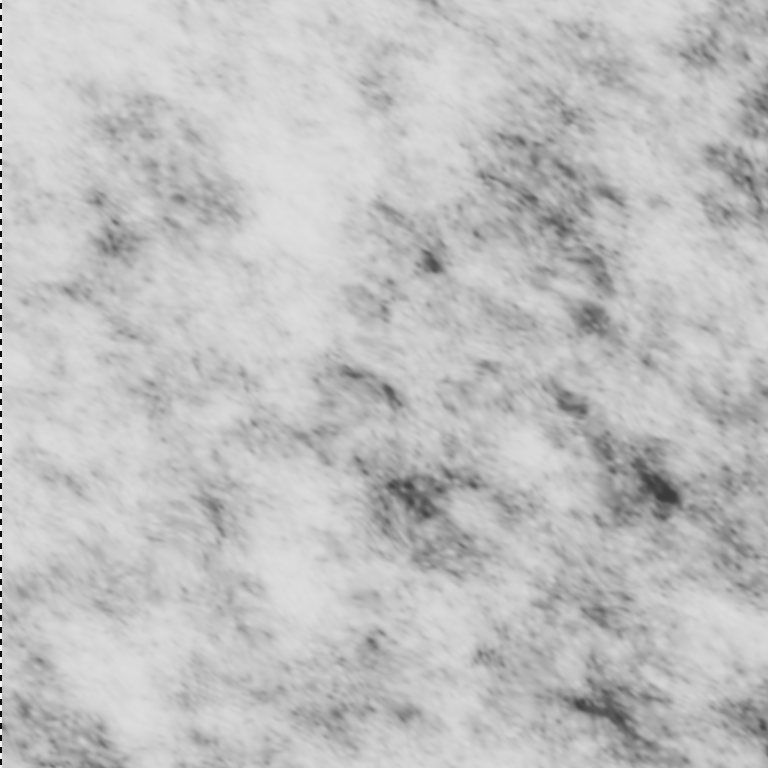
Give the GLSL for this texture, as a WebGL 1 fragment shader.

```glsl
precision highp float;
// Pale grey mottled stone with slanted streaks, smoky stains and a dashed left edge.
uniform vec2 u_resolution;

const float NOISE_DEVIATION = 0.387;
const int STREAK_LAYERS = 5;

vec3 hash3(vec2 cell) {
  vec3 h = fract(cell.xyx * vec3(0.1031, 0.1030, 0.0973));
  h += dot(h, h.yxz + 33.33);
  return fract((h.xxy + h.yzz) * h.zyx);
}

// Cellular noise: one soft light or dark spot per cell, scaled to unit deviation.
float spotNoise(vec2 p, float seed) {
  vec2 cell = floor(p);
  float sum = 0.0;
  for (int y = -1; y <= 1; y++) {
    for (int x = -1; x <= 1; x++) {
      vec2 corner = cell + vec2(float(x), float(y));
      vec3 spot = hash3(corner + seed * 17.0 + 200.0);
      vec2 offset = corner + spot.xy - p;
      float falloff = max(0.0, 1.0 - dot(offset, offset));
      sum += (2.0 * spot.z - 1.0) * falloff * falloff * falloff;
    }
  }
  return sum / NOISE_DEVIATION;
}

vec2 warp(vec2 p, float frequency, float amount) {
  return p + amount * vec2(spotNoise(p * frequency, 1.0), spotNoise(p * frequency, 2.0));
}

// Axes along and across the streaks, which fall from upper left to lower right.
vec2 streakSpace(vec2 p, float angle, vec2 stretch) {
  vec2 along = vec2(cos(angle), sin(angle));
  return vec2(dot(p, along), dot(p, vec2(-along.y, along.x))) * stretch;
}

float streaks(vec2 p, float frequency, float strength) {
  float sum = 0.0;
  for (int i = 0; i < STREAK_LAYERS; i++) {
    sum += strength * spotNoise(p * frequency, 5.0 + float(i));
    p = streakSpace(p, 0.12, vec2(1.0));
    frequency *= 1.87;
    strength *= 0.85;
  }
  return sum;
}

// Stains gather towards the lower right.
float stains(vec2 uv, vec2 p) {
  float slope = 0.95 * (uv.y - uv.x);
  return slope + 0.4 * spotNoise(p * 3.0, 3.0) + 0.45 * spotNoise(p * 7.0, 4.0);
}

// Compresses the lights and deepens the darks, easing towards a darkest grey.
float stoneTone(float level) {
  float depth = 0.111 * exp(-0.66 * level);
  return 0.88 - depth / pow(1.0 + pow(depth / 0.65, 4.0), 0.25);
}

float dashes(float y, float count, float softness) {
  float wave = abs(fract(y * count) - 0.5);
  return smoothstep(0.25 - softness * count, 0.25 + softness * count, wave);
}

void main() {
  float pixel = 1.0 / min(u_resolution.x, u_resolution.y);
  vec2 uv = gl_FragCoord.xy * pixel;

  // Stone: ragged broad stains under fine slanted streaks.
  vec2 ragged = warp(warp(uv, 9.0, 0.012), 34.0, 0.006);
  vec2 grain = streakSpace(warp(uv, 13.0, 0.003), -0.6, vec2(0.7, 1.25));
  float level = stains(uv, ragged) + streaks(grain, 11.0, 0.43);
  float tone = stoneTone(level - 0.14);

  // Dashed hairline along the left edge.
  float edge = 1.0 - smoothstep(0.0026 - 0.5 * pixel, 0.0026 + 0.5 * pixel, uv.x);
  tone = mix(tone, mix(0.05, 0.95, dashes(uv.y, 64.0, 0.5 * pixel)), edge);

  gl_FragColor = vec4(vec3(tone), 1.0);
}
```
